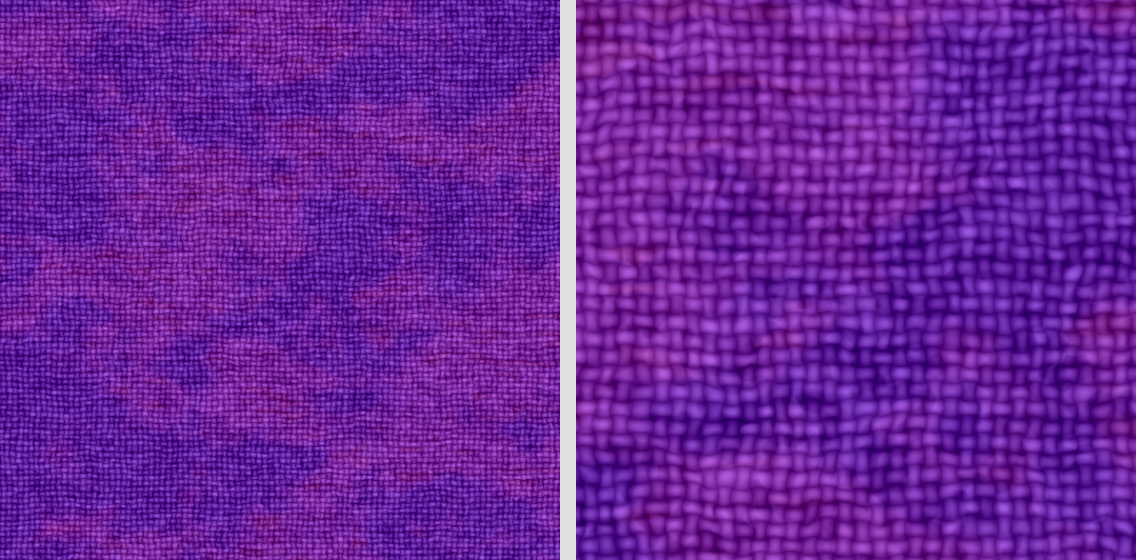
Left, the full canvas; right, a detail of the centre.
This texture is drawn by a three.js fragment shader. Its source:

```glsl
varying vec2 vUv;

float hash(vec2 p) {
  vec3 q = fract(vec3(p.xyx) * vec3(0.1031, 0.1030, 0.0973));
  q += dot(q, q.yzx + 33.33);
  return fract((q.x + q.y) * q.z);
}

// Cellular noise: a random value per cell, blended by distance to its centre
float cellNoise(vec2 p) {
  vec2 cell = floor(p);
  float total = 0.0;
  float weights = 0.0;
  for (int y = -1; y <= 1; y++) {
    for (int x = -1; x <= 1; x++) {
      vec2 id = cell + vec2(float(x), float(y));
      vec2 centre = id + vec2(hash(id + 11.3), hash(id + 47.9));
      vec2 offset = p - centre;
      float weight = exp(-7.0 * dot(offset, offset));
      total += weight * hash(id + 83.1);
      weights += weight;
    }
  }
  return total / weights;
}

// Blotches of dye, from broad pools down to ragged edges
float dyeBlotches(vec2 p) {
  float sum = 0.0;
  float amplitude = 0.36;
  vec2 q = p * vec2(4.6, 6.2) + 20.0;
  for (int i = 0; i < 4; i++) {
    sum += amplitude * cellNoise(q);
    q = mat2(0.96, 0.28, -0.28, 0.96) * q * 1.9 + 17.0;
    amplitude *= 0.75;
  }
  return sum / 0.984;
}

// Plain weave: weft and warp take turns on top, with dark holes at the corners
float weave(vec2 q) {
  vec2 id = floor(q);
  vec2 profile = cos(3.14159 * (fract(q) - 0.5));
  float weft = profile.y * (0.5 + 0.5 * cos(3.14159 * (q.x - 0.5 + id.y)));
  float warp = profile.x * (0.5 - 0.5 * cos(3.14159 * (q.y - 0.5 + id.x)));
  return max(weft, warp * 0.85);
}

void main() {
  vec2 p = vUv;

  // Threads wander slightly from a straight grid
  vec2 wobble = 0.12 * sin(p.yx * vec2(37.0, 29.0) + 2.0 * sin(p * 17.0));
  wobble += 0.4 * (vec2(cellNoise(p * 34.0 + 60.0), cellNoise(p * 34.0 + 140.0)) - 0.5);
  vec2 q = p * 98.0 + wobble + 10.0;

  // Slubs lie along each thread direction, grain varies per stitch
  float weftSlub = cellNoise(q * vec2(0.22, 1.2) + 200.0);
  float warpSlub = cellNoise(q * vec2(1.2, 0.3) + 300.0);
  float grain = cellNoise(q * 1.5 + 400.0);
  float shade = 1.12 * (weave(q) - 0.56);
  shade += 0.3 * (weftSlub - 0.5) + 0.2 * (warpSlub - 0.5) + 0.45 * (grain - 0.5);

  // Blue violet pools over a warmer magenta purple
  float warmth = smoothstep(0.37, 0.63, dyeBlotches(p));
  vec3 color = mix(vec3(0.375, 0.125, 0.62), vec3(0.488, 0.165, 0.632), warmth);
  color += vec3(0.30, 0.27, 0.33) * shade;

  // Sparse reddish weft strands
  float redStrand = smoothstep(0.7, 0.9, cellNoise(q * vec2(0.25, 1.0) + 600.0));
  color += vec3(0.0, -0.02, -0.07) * redStrand * warmth;

  gl_FragColor = vec4(clamp(color, 0.0, 1.0), 1.0);
}
```
